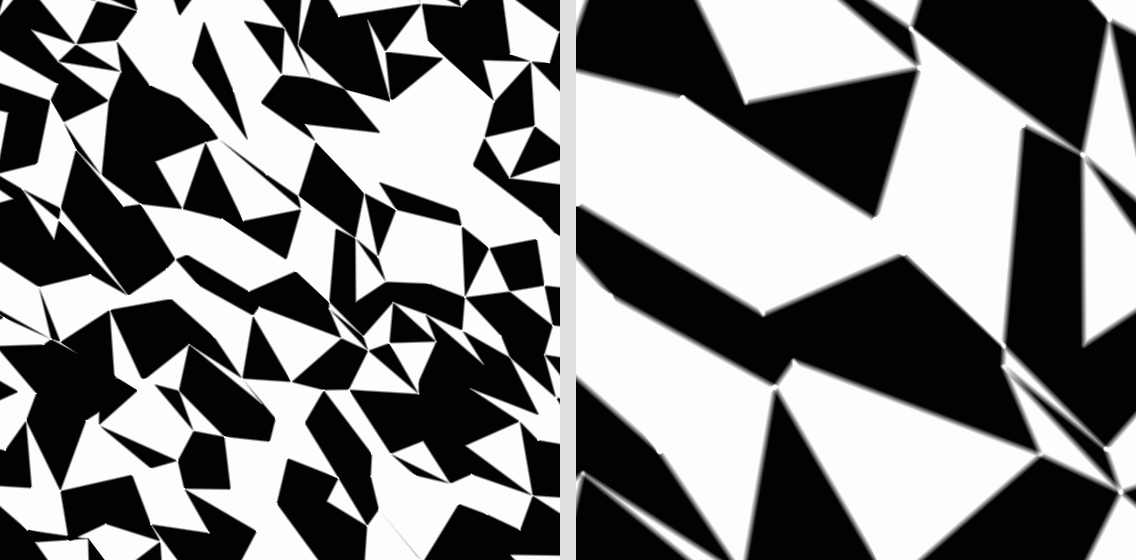
Left, the full canvas; right, a detail of the centre.
Reproduce this pattern procedurally as a Shadertoy shader.

```glsl
const float CELLS = 14.0;         // mesh cells along the canvas height
const float JITTER = 1.1;         // vertex displacement range, in cells
const float WHITE_SHARE = 0.48;   // chance of a white shard
const float EDGE_WIDTH = 0.004;   // soft edge, as a fraction of the height
const vec2 SEED = vec2(17.0, 43.0);
const vec3 INK = vec3(0.008);
const vec3 PAPER = vec3(0.992);

float hash(vec2 p) {
    return fract(sin(dot(p, vec2(127.1, 311.7))) * 43758.5453);
}

// Grid corner moved to a random place around its cell
vec2 meshVertex(vec2 id) {
    vec2 offset = vec2(hash(id + SEED), hash(id + SEED.yx + 71.3));
    return id + (offset - 0.5) * JITTER;
}

float cross2(vec2 a, vec2 b) {
    return a.x * b.y - a.y * b.x;
}

float segmentDistance(vec2 p, vec2 a, vec2 b) {
    vec2 ab = b - a;
    float t = clamp(dot(p - a, ab) / max(dot(ab, ab), 1e-6), 0.0, 1.0);
    return length(p - a - ab * t);
}

// Soft triangle coverage; negative for folded triangles, so overlaps cancel
float signedCoverage(vec2 p, vec2 a, vec2 b, vec2 c, float softness) {
    float winding = sign(cross2(b - a, c - a));
    float side = min(min(cross2(b - a, p - a) * winding,
                         cross2(c - b, p - b) * winding),
                     cross2(a - c, p - c) * winding);
    float dist = min(min(segmentDistance(p, a, b), segmentDistance(p, b, c)),
                     segmentDistance(p, c, a));
    return winding * clamp(0.5 + sign(side) * dist / softness, 0.0, 1.0);
}

void mainImage(out vec4 fragColor, in vec2 fragCoord) {
    vec2 p = fragCoord / iResolution.y * CELLS;
    float softness = max(EDGE_WIDTH, 1.0 / iResolution.y) * CELLS;
    vec2 home = floor(p);
    float white = 0.0;

    // Each nearby cell is a bent quad split into two random shards
    for (int y = -1; y <= 1; y++) {
        for (int x = -1; x <= 1; x++) {
            vec2 id = home + vec2(x, y);
            vec2 lowLeft = meshVertex(id);
            vec2 lowRight = meshVertex(id + vec2(1.0, 0.0));
            vec2 topLeft = meshVertex(id + vec2(0.0, 1.0));
            vec2 topRight = meshVertex(id + vec2(1.0, 1.0));

            if (hash(id + 5.7) < WHITE_SHARE)
                white += signedCoverage(p, lowLeft, lowRight, topLeft, softness);
            if (hash(id + 29.3) < WHITE_SHARE)
                white += signedCoverage(p, topRight, topLeft, lowRight, softness);
        }
    }

    fragColor = vec4(mix(INK, PAPER, clamp(white, 0.0, 1.0)), 1.0);
}
```
